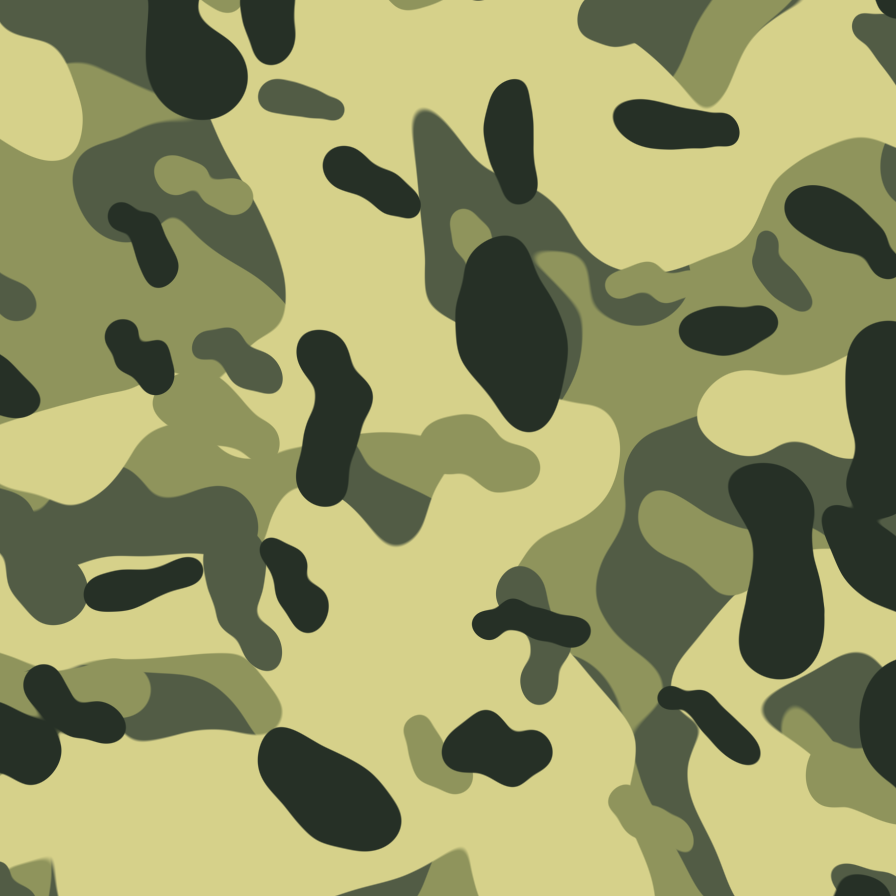
Reproduce this pattern procedurally as a WebGL 2 fragment shader.

```glsl
#version 300 es
precision highp float;
// Woodland camouflage: flat, layered, lobed patches in tan, olive, moss and near-black.

uniform vec2 u_resolution;
out vec4 fragColor;

const vec3 TAN   = vec3(0.84, 0.82, 0.54);
const vec3 OLIVE = vec3(0.56, 0.58, 0.36);
const vec3 MOSS  = vec3(0.32, 0.36, 0.27);
const vec3 BLACK = vec3(0.15, 0.19, 0.15);

const int LOBES = 4;
const float LOBE_SPACING = 1.15;

// Sine-free hash: three values in 0..1
vec3 hash3(vec3 key) {
    key = fract(key * vec3(0.1031, 0.1030, 0.0973));
    key += dot(key, key.yxz + 33.33);
    return fract((key.xxy + key.yxx) * key.zyx);
}

// Smooth two-channel value noise
vec2 noise2(vec2 p, float seed) {
    vec2 cell = floor(p);
    vec2 f = fract(p);
    f = f * f * f * (f * (f * 6.0 - 15.0) + 10.0);
    vec2 a = hash3(vec3(cell, seed)).xy;
    vec2 b = hash3(vec3(cell + vec2(1.0, 0.0), seed)).xy;
    vec2 c = hash3(vec3(cell + vec2(0.0, 1.0), seed)).xy;
    vec2 d = hash3(vec3(cell + vec2(1.0, 1.0), seed)).xy;
    return mix(mix(a, b, f.x), mix(c, d, f.x), f.y);
}

// Union of two distances with a rounded joint of size k
float smoothUnion(float a, float b, float k) {
    float h = max(k - abs(a - b), 0.0) / k;
    return min(a, b) - 0.25 * k * h * h;
}

vec2 rotate(vec2 p, float angle) {
    float c = cos(angle), s = sin(angle);
    return vec2(c * p.x + s * p.y, c * p.y - s * p.x);
}

// Distance to one patch: a wavering row of discs melted together
float patchDistance(vec2 p, float radius, vec2 cell, float seed) {
    float dist = 1e3;
    for (int i = 0; i < LOBES; i++) {
        vec3 rnd = hash3(vec3(cell, seed + 10.0 * float(i + 1)));
        float along = (float(i) - 0.5 * float(LOBES - 1)) * LOBE_SPACING;
        vec2 center = radius * vec2(along, mix(-0.55, 0.55, rnd.x));
        float disc = length(p - center) - radius * mix(0.6, 1.2, rnd.y);
        dist = smoothUnion(dist, disc, 0.8 * radius);
    }
    return dist;
}

// Distance to a layer of scattered patches, one per jittered cell.
// radius and merge are in cells; tilt and spread set the direction.
float layerDistance(vec2 p, float cells, float radius, float merge,
                    float tilt, float spread, float seed) {
    vec2 q = p * cells;
    vec2 home = floor(q);
    float dist = 1e3;
    for (int y = -1; y <= 1; y++) {
        for (int x = -1; x <= 1; x++) {
            vec2 cell = home + vec2(x, y);
            vec3 place = hash3(vec3(cell, seed));
            vec3 shape = hash3(vec3(cell, seed + 5.0));
            vec2 center = cell + mix(vec2(0.2), vec2(0.8), place.xy);
            float angle = tilt + spread * (shape.x - 0.5);
            float size = radius * (0.6 + 0.8 * shape.y * shape.y);
            float blob = patchDistance(rotate(q - center, angle), size, cell, seed);
            dist = smoothUnion(dist, blob, merge);
        }
    }
    return dist / cells;
}

// Lay a flat colour over the base wherever the distance is negative
vec3 paint(vec3 base, vec3 ink, float dist, float edge) {
    return mix(ink, base, smoothstep(-edge, edge, dist));
}

void main() {
    float canvas = min(u_resolution.x, u_resolution.y);
    vec2 uv = gl_FragCoord.xy / canvas;
    float edge = 0.9 / canvas;

    // Gentle warp for hand-cut outlines
    vec2 p = uv + 0.035 * (noise2(uv * 8.0, 3.0) - 0.5);

    // Broad interlocking ground
    vec3 color = OLIVE;
    color = paint(color, MOSS, layerDistance(p, 3.4, 0.27, 0.20, -0.5, 2.6, 101.0), edge);
    color = paint(color, TAN, layerDistance(p + 0.37, 3.6, 0.27, 0.22, -0.3, 2.8, 211.0), edge);

    // Small accents
    color = paint(color, OLIVE, layerDistance(p + 0.61, 3.3, 0.105, 0.05, -0.4, 1.2, 307.0), edge);
    color = paint(color, MOSS, layerDistance(p + 0.19, 3.1, 0.092, 0.05, -0.6, 1.6, 401.0), edge);

    // Dark patches on top
    color = paint(color, BLACK, layerDistance(p + 0.83, 4.6, 0.168, 0.06, -0.7, 2.2, 503.0), edge);

    fragColor = vec4(color, 1.0);
}
```
